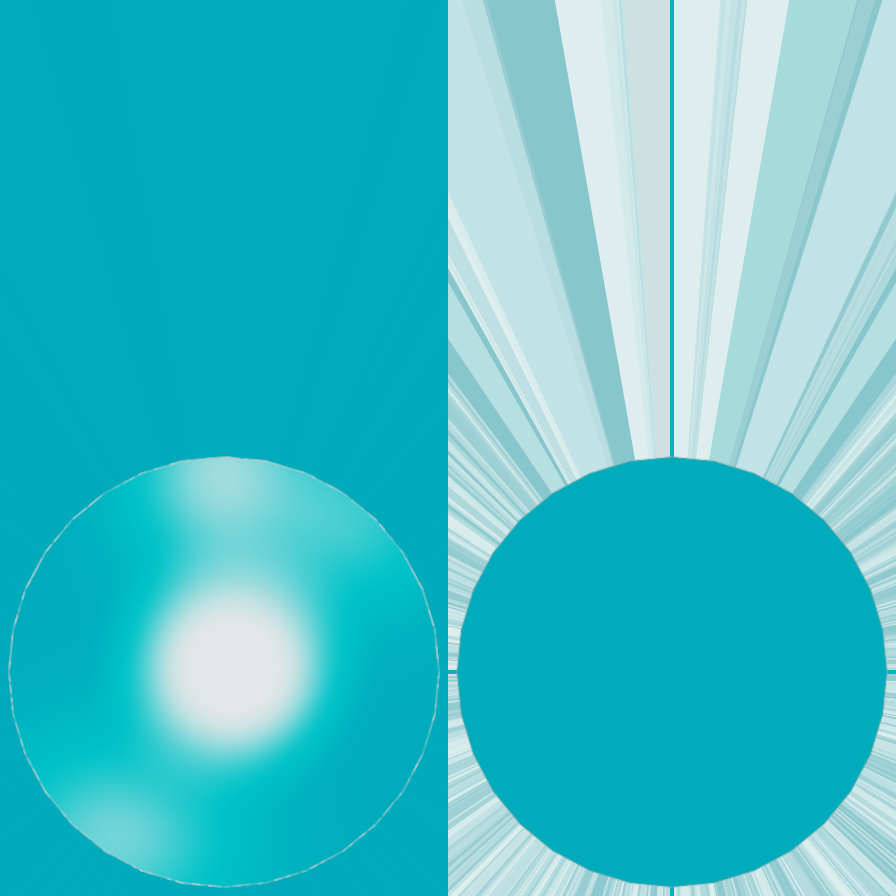
Write a WebGL 1 fragment shader that draws this background.

```glsl
precision highp float;
uniform vec2 u_resolution;

const vec3 TEAL = vec3(0.0, 0.67, 0.735);
const vec3 AQUA = vec3(0.0, 0.765, 0.785);
const vec3 WHITE = vec3(0.905);
const vec3 RAY_DARK = vec3(0.53, 0.775, 0.80);
const vec3 RAY_MID = vec3(0.755, 0.885, 0.90);
const vec3 RAY_PALE = vec3(0.87, 0.935, 0.935);
const vec3 RAY_MINT = vec3(0.655, 0.855, 0.855);
const vec3 RAY_GREY = vec3(0.805, 0.882, 0.886);
const vec3 RIM_GREY = vec3(0.70, 0.80, 0.81);

const float PI = 3.14159265;
const vec2 CENTER = vec2(0.25);   // within each half-width panel
const float RADIUS = 0.24;
const float SIDES = 32.0;
const float SPOKE_WIDTH = 0.0022;
const float RIM_WIDTH = 0.0007;
const float FINE_RATE = 1.9;      // narrow rays per degree
const float BROAD_RATE = 0.55;    // wide rays per degree
const float FAINT_RAYS = 0.035;

float hash(float n) {
  return fract(sin(n * 12.9898 + 4.137) * 43758.5453);
}

// Random flat cells with softened borders
float cells(float x, float soft) {
  float i = floor(x);
  float blend = smoothstep(1.0 - clamp(soft, 0.01, 1.0), 1.0, fract(x));
  return mix(hash(i), hash(i + 1.0), blend);
}

float wedge(float a, float from, float to, float soft) {
  return smoothstep(from - soft, from + soft, a)
       * (1.0 - smoothstep(to - soft, to + soft, a));
}

float blob(vec2 p, vec2 at, vec2 size) {
  vec2 d = (p - at) / size;
  return exp(-0.5 * dot(d, d));
}

// Signed distance to the faceted disc
float facetedDisc(vec2 p) {
  float sector = 2.0 * PI / SIDES;
  float a = mod(atan(p.x, p.y), sector) - 0.5 * sector;
  return length(p) * cos(a) - RADIUS * cos(0.5 * sector);
}

// Rays fanning out, wide near the vertical and dense lower down
vec3 rays(vec2 p, float pixel) {
  float a = degrees(atan(p.x, p.y));
  float side = step(0.0, a);
  float soft = degrees(pixel / max(length(p), 0.05));
  float warped = a + 0.5 * sin(a * 1.3) + 0.25 * sin(a * 2.9 + 1.0);
  float fine = cells(warped * FINE_RATE, soft * FINE_RATE * 1.5);
  float broad = cells(warped * BROAD_RATE + 71.0, soft * BROAD_RATE * 1.5);
  float tone = 0.62 * fine + 0.38 * broad;
  vec3 col = mix(RAY_DARK, RAY_PALE, smoothstep(-0.05, 0.95, tone));

  // Broad wedges, in degrees either side of the vertical
  float m = abs(a);
  float s = soft * 0.6;
  col = mix(col, mix(RAY_GREY, RAY_PALE, side), wedge(m, -1.0, 4.1, s));
  col = mix(col, RAY_PALE, wedge(m, 6.4, 9.9, s));
  col = mix(col, mix(RAY_DARK, RAY_MINT, side), wedge(m, 9.9, 15.4, s));
  col = mix(col, RAY_MID, wedge(m, 17.4, 25.0, s));
  col = mix(col, RAY_DARK, wedge(m, 29.0, 29.9, s));
  col = mix(col, mix(RAY_MINT, RAY_MID, 0.6), wedge(m, 29.9, 33.9, s));
  return mix(col, RAY_DARK, wedge(m, 33.9, 36.9, s));
}

// Soft glow colours inside the left disc
vec3 orb(vec2 p) {
  float core = 1.0 - smoothstep(0.039, 0.176, length(p - vec2(0.010, 0.005)));
  float top = 0.78 * blob(p, vec2(-0.005, 0.220), vec2(0.085, 0.100));
  float right = 0.56 * blob(p, vec2(0.145, 0.165), vec2(0.095, 0.085));
  float low = 0.72 * blob(p, vec2(-0.120, -0.185), vec2(0.115, 0.095));
  float dark = (1.0 - core) * (1.0 - top) * (1.0 - right) * (1.0 - low);
  float v = 1.0 - 0.95 * dark;
  vec3 col = mix(TEAL, AQUA, smoothstep(0.0, 0.55, v));
  return mix(col, WHITE, smoothstep(0.42, 1.05, v));
}

void main() {
  vec2 uv = gl_FragCoord.xy / u_resolution;
  float pixel = 1.0 / min(u_resolution.x, u_resolution.y);
  vec2 p = vec2(mod(uv.x, 0.5), uv.y) - CENTER;
  float d = facetedDisc(p);
  float inside = 1.0 - smoothstep(-0.5 * pixel, 0.5 * pixel, d);
  float rim = 1.0 - smoothstep(RIM_WIDTH, RIM_WIDTH + pixel, abs(d));
  vec3 fan = rays(p, pixel);

  // Left panel: faint rays, glowing disc, broken rim
  vec3 left = TEAL + (fan - RAY_MID) * FAINT_RAYS;
  left = mix(left, orb(p), inside);
  float dash = cells(degrees(atan(p.x, p.y)) * 0.9, 0.4);
  left = mix(left, RIM_GREY, rim * (0.25 + 0.6 * dash));

  // Right panel: bright rays, teal spokes and flat disc
  float axis = min(abs(p.x), abs(p.y));
  float spoke = 1.0 - smoothstep(-0.5, 0.5, (axis - SPOKE_WIDTH) / pixel);
  vec3 right = mix(fan, TEAL * 0.95 + 0.05, spoke);
  right = mix(right, TEAL, inside);
  right = mix(right, RIM_GREY * 0.85, rim * 0.35);

  float panel = smoothstep(-0.5, 0.5, (uv.x - 0.5) / pixel);
  gl_FragColor = vec4(mix(left, right, panel), 1.0);
}
```
